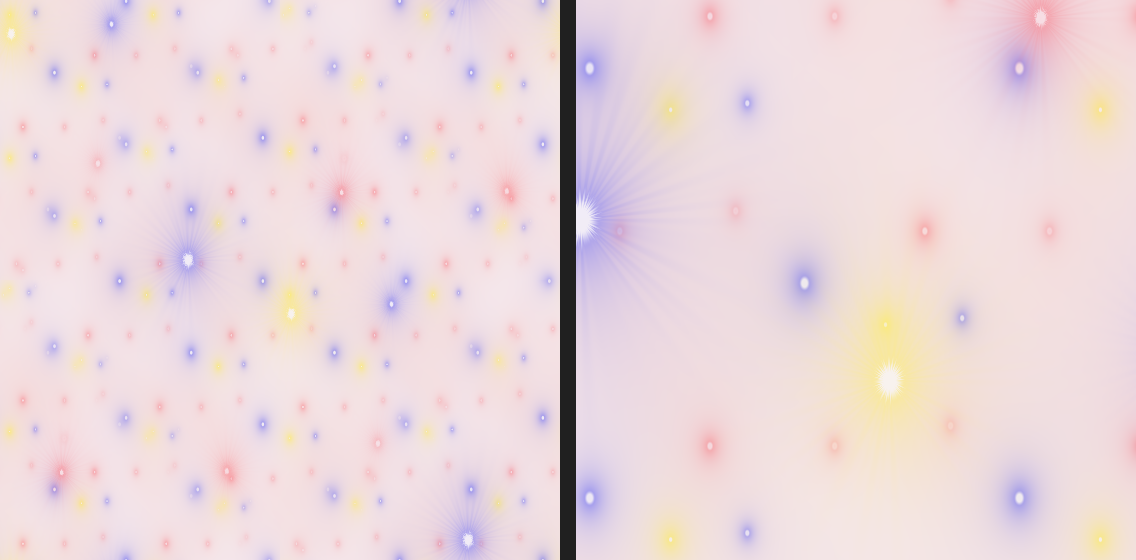
Left, the full canvas; right, a detail of the centre.
Write a Shadertoy shader that draws this background.

```glsl
const vec3 BLUE = vec3(0.43, 0.43, 0.96);
const vec3 GOLD = vec3(0.99, 0.93, 0.40);
const vec3 RED = vec3(0.98, 0.42, 0.46);
const vec3 PALE = vec3(0.960, 0.908, 0.926);
const vec3 ROSE = vec3(0.960, 0.880, 0.884);
const vec3 CORE = vec3(0.97, 0.95, 0.97);
const float TAU = 6.2831853;

// Uneven fine spikes around a star, 0 to 1
float spikes(vec2 d) {
    float a = atan(d.y, d.x + 1e-6);
    float s = sin(a * 29.0 + 2.0 * sin(a * 5.0)) + sin(a * 47.0 + 1.7 * sin(a * 7.0 + 1.0));
    return smoothstep(-1.6, 2.0, s);
}

// Upright oval star: tight glow, wide haze and bright core
vec3 star(vec3 col, vec2 d, vec3 tint, float core, float halo, float strength, float rays) {
    float r = length(d * vec2(1.0, 0.7));
    float spike = rays * (spikes(d) - 0.45);
    float haze = mix(0.14, 0.21, rays);
    float glow = (1.0 - haze) * exp(-r / (halo * (1.0 + 0.22 * spike)));
    glow += haze * exp(-r / (halo * 3.4)) * (1.0 + 0.22 * spike);
    col = mix(col, tint, clamp(strength * glow, 0.0, 1.0));
    float edge = core * (1.0 + 0.4 * spike);
    float body = 1.0 - smoothstep(edge * 0.55, edge * 1.35, r);
    return mix(col, mix(CORE, tint, 0.05), body * min(1.0, strength * 1.2));
}

// Offset to the nearest point of a diagonal square lattice
vec2 lattice(vec2 p, vec2 offset) {
    const float STEP = 0.1279;
    vec2 q = p - vec2(0.4694, 0.2461) - offset;
    vec2 uv = vec2(q.x + q.y, q.x - q.y) / (2.0 * STEP);
    uv -= floor(uv + 0.5);
    return STEP * vec2(uv.x + uv.y, uv.x - uv.y);
}

// Soft clouds from layered sines
vec3 clouds(vec2 p) {
    vec2 w = p + 0.04 * sin(TAU * p.yx * vec2(2.0, 3.0) + vec2(1.0, 2.4));
    float n = sin(TAU * (2.0 * w.x + w.y) + 0.6) + sin(TAU * (w.x - 3.0 * w.y) + 2.0);
    n += 0.5 * sin(TAU * (5.0 * w.x + 2.0 * w.y)) + 0.35 * sin(TAU * (7.0 * w.x - 3.0 * w.y));
    return mix(PALE, ROSE, smoothstep(-2.4, 2.4, n));
}

// Small stars repeated on the lattice
vec3 smallStars(vec3 col, vec2 p) {
    col = star(col, lattice(p, vec2(0.0)), BLUE, 0.0025, 0.0072, 0.85, 0.0);
    col = star(col, lattice(p, vec2(0.0482, 0.0247)), GOLD, 0.0010, 0.0070, 0.80, 0.0);
    col = star(col, lattice(p, vec2(0.0938, 0.0208)), BLUE, 0.0013, 0.0034, 0.75, 0.0);
    col = star(col, lattice(p, vec2(0.0716, -0.0310)), RED, 0.0016, 0.0048, 0.65, 0.0);
    col = star(col, lattice(p, vec2(0.1458, -0.0310)), RED, 0.0016, 0.0033, 0.50, 0.0);
    return star(col, lattice(p, vec2(0.2148, -0.0430)), RED, 0.0016, 0.0034, 0.42, 0.0);
}

// Large single stars with rays
vec3 largeStars(vec3 col, vec2 p) {
    col = star(col, p - vec2(0.336, 0.464), BLUE, 0.0090, 0.0170, 0.88, 1.0);
    col = star(col, p - vec2(0.520, 0.560), GOLD, 0.0070, 0.0160, 0.82, 1.0);
    col = star(col, p - vec2(0.610, 0.344), RED, 0.0036, 0.0115, 0.70, 1.0);
    col = star(col, p - vec2(0.675, 0.792), RED, 0.0040, 0.0070, 0.70, 0.6);
    col = star(col, p - vec2(0.405, 0.841), RED, 0.0040, 0.0105, 0.65, 0.8);
    col = star(col, p - vec2(0.699, 0.543), BLUE, 0.0036, 0.0100, 0.82, 0.6);
    return star(col, p - vec2(0.615, 0.283), RED, 0.0036, 0.0055, 0.24, 0.6);
}

vec3 sky(vec2 p) {
    return largeStars(smallStars(clouds(p), p), p);
}

void mainImage(out vec4 fragColor, in vec2 fragCoord) {
    vec2 p = fragCoord / iResolution.xy;
    p.y = 1.0 - p.y;
    // Diamond crossfade with a half-shifted copy
    vec2 fromCentre = abs(p - 0.5);
    float blend = smoothstep(0.40, 0.60, fromCentre.x + fromCentre.y);
    vec3 col = mix(sky(p), sky(fract(p + 0.5)), blend);
    fragColor = vec4(col, 1.0);
}
```
